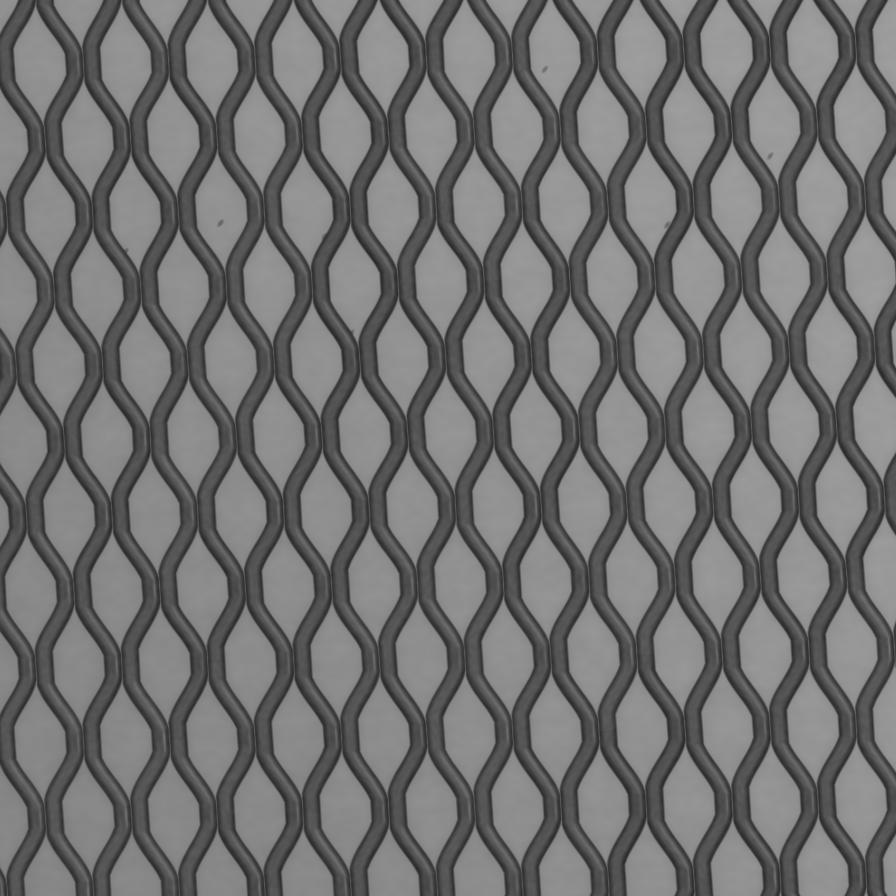
Give the GLSL for this texture, as a WebGL 2 fragment shader.

```glsl
#version 300 es
precision highp float;
// Expanded wire mesh over a softly lit grey backdrop.
// A skewed lattice holds two wires per cell; each wire is a rounded zigzag
// that touches its neighbours at the bends and is shaded across its width.

uniform vec2 u_resolution;
out vec4 fragColor;

const vec2 ORIGIN = vec2(0.4975, 0.6015);      // one contact point
const vec2 STEP_ACROSS = vec2(0.0958, 0.0021); // lattice vectors
const vec2 STEP_UP = vec2(-0.0108, 0.1680);
const float WIRE_WIDTH = 0.205;                // share of a lattice step
const float RIGHT_FLAT = 0.070;                // half length of each bend
const float LEFT_FLAT = 0.108;

const float EDGE_DARK = 0.185;
const float BODY_GREY = 0.335;
const float BACK_LOW = 0.525;
const float BACK_HIGH = 0.615;

float hash(vec2 p) {
    vec3 q = fract(vec3(p.xyx) * 0.1031);
    q += dot(q, q.yzx + 33.33);
    return fract((q.x + q.y) * q.z);
}

vec2 gradientAt(vec2 cell) {
    float angle = 6.2832 * hash(cell);
    return vec2(cos(angle), sin(angle));
}

float gradientNoise(vec2 p) {
    vec2 i = floor(p), f = fract(p);
    vec2 s = f * f * f * (f * (f * 6.0 - 15.0) + 10.0);
    vec2 e = vec2(1.0, 0.0);
    float low = mix(dot(gradientAt(i), f), dot(gradientAt(i + e), f - e), s.x);
    float high = mix(dot(gradientAt(i + e.yx), f - e.yx),
                     dot(gradientAt(i + 1.0), f - 1.0), s.x);
    return mix(low, high, s.y);
}

float bell(float x, float width) {
    return exp(-x * x / (width * width));
}

// Sideways position of a wire at height v; it bends right at whole v.
float wireCentre(float v) {
    float t = abs(fract(v + 0.5) - 0.5);
    float ramp = clamp((t - RIGHT_FLAT) / (0.5 - RIGHT_FLAT - LEFT_FLAT), 0.0, 1.0);
    ramp = mix(ramp, smoothstep(0.0, 1.0, ramp), 0.5);
    float reach = 0.25 - 0.5 * WIRE_WIDTH;
    return -0.25 + reach * (1.0 - 2.0 * ramp);
}

// Returns x: offset across the wire in half widths, y: dx/dy of the wire.
vec2 wireAcross(vec2 uv) {
    const float h = 0.012;
    float slope = (wireCentre(uv.y + h) - wireCentre(uv.y - h)) / (2.0 * h);
    slope *= length(STEP_ACROSS) / length(STEP_UP);
    float offset = fract(uv.x - wireCentre(uv.y) + 0.5) - 0.5;
    return vec2(offset * inversesqrt(1.0 + slope * slope) * 2.0 / WIRE_WIDTH, slope);
}

float backdrop(vec2 p) {
    float light = smoothstep(-0.1, 1.0, 0.55 * p.x + 0.45 * p.y);
    float mottling = 0.016 * gradientNoise(p * vec2(22.0, 34.0))
                   + 0.014 * gradientNoise(p * vec2(70.0, 100.0) + 9.0);
    return mix(BACK_LOW, BACK_HIGH, light) + mottling;
}

// Sparse dark specks, one possible per grid cell.
float specks(vec2 p, float soft) {
    vec2 grid = p * 9.0, cell = floor(grid);
    vec2 spot = 0.2 + 0.6 * vec2(hash(cell + 3.1), hash(cell + 7.7));
    vec2 d = (fract(grid) - spot) / 9.0;
    float shape = length(vec2(d.x - 0.5 * d.y, d.y * 0.7));
    return step(0.88, hash(cell + 1.3)) * (1.0 - smoothstep(0.001, 0.003 + soft, shape));
}

float wireShade(float q, float slope, vec2 uv, vec2 id) {
    float lean = clamp(slope / 0.5, -1.0, 1.0);
    float body = mix(EDGE_DARK, BODY_GREY, smoothstep(1.0, 0.25, abs(q + 0.08 * lean)));
    // Streak on the wires that fall to the right
    body += 0.075 * max(-lean, 0.0) * bell(q - 0.28, 0.24);
    body -= 0.030 * max(-lean, 0.0) * bell(q + 0.45, 0.25);
    // Right bends: darker, with a worn glint of varying strength
    float bend = bell(abs(fract(uv.y + 0.5) - 0.5), 0.085);
    body -= 0.045 * bend * bell(q + 0.1, 0.5);
    body += (0.05 + 0.09 * hash(id)) * bend * bell(q - 0.42, 0.14);
    // Grain drawn out along the wire
    float grain = gradientNoise(vec2(q * 2.0 + id.x * 13.0, uv.y * 22.0));
    return body + 0.030 * grain + 0.02 * (hash(id + 5.0) - 0.5);
}

void main() {
    vec2 p = gl_FragCoord.xy / u_resolution;
    float pixel = 1.0 / min(u_resolution.x, u_resolution.y);
    vec2 wobble = 0.0012 * vec2(gradientNoise(p * 9.0), gradientNoise(p * 9.0 + 40.0));
    vec2 uv = inverse(mat2(STEP_ACROSS, STEP_UP)) * (p + wobble - ORIGIN);

    // Nearer of the two interleaved wires
    vec2 wire = wireAcross(uv), wireUv = uv;
    vec2 other = wireAcross(uv - 0.5);
    if (abs(other.x) < abs(wire.x)) { wire = other; wireUv = uv - 0.5; }
    vec2 id = floor(vec2(wireUv.x - wireCentre(wireUv.y), wireUv.y) + 0.5) + 50.0;

    float halfWidth = 0.5 * WIRE_WIDTH * length(STEP_ACROSS);
    float edge = (abs(wire.x) - 1.0) * halfWidth;
    float soft = max(0.0016, pixel);

    float back = backdrop(p) * (1.0 - 0.07 * exp(-max(edge, 0.0) / 0.005));
    back -= 0.16 * specks(p, pixel);
    float shade = wireShade(wire.x, wire.y, wireUv, id);
    float grey = mix(shade, back, smoothstep(-soft, soft, edge));
    fragColor = vec4(vec3(grey), 1.0);
}
```
